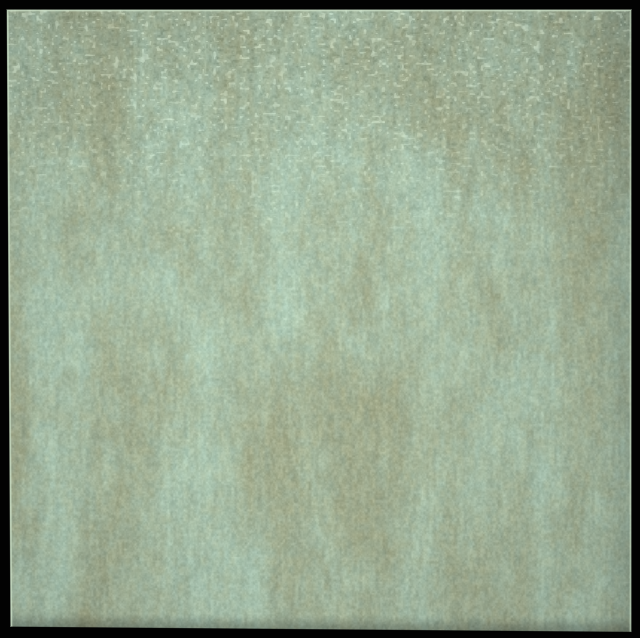
A Shadertoy shader for this texture:

```glsl
#define BACKDROP vec3(0.008, 0.009, 0.008)
#define TAN_GLAZE vec3(0.635, 0.678, 0.562)
#define PALE_GLAZE vec3(0.688, 0.790, 0.702)
#define RIM_COLOR vec3(0.80, 0.88, 0.78)
#define FALLOFF 0.08
#define GRAIN 0.115
#define STREAK_DEPTH 0.07
#define SPARKLE 0.13
#define RIM_WIDTH 0.0028

float hash(vec2 p) {
    vec3 q = fract(vec3(p.xyx) * 0.1031);
    q += dot(q, q.yzx + 33.33);
    return fract((q.x + q.y) * q.z);
}

float noise(vec2 p) {
    vec2 cell = floor(p), f = fract(p);
    f = f * f * (3.0 - 2.0 * f);
    float low = mix(hash(cell), hash(cell + vec2(1, 0)), f.x);
    float high = mix(hash(cell + vec2(0, 1)), hash(cell + vec2(1, 1)), f.x);
    return mix(low, high, f.y);
}

float fbm(vec2 p) {
    float sum = 0.0, weight = 0.5;
    for (int i = 0; i < 5; i++) {
        sum += weight * noise(p);
        p = p * 2.03 + vec2(17.3, 9.1);
        weight *= 0.56;
    }
    return sum / 1.074;
}

// Glaze: cloudy vertical bands, fine streaks and grain
vec3 glaze(vec2 uv) {
    float bands = fbm(uv * vec2(13.0, 3.2) + 4.0);
    float clouds = fbm(uv * vec2(18.0, 11.0) + 31.0);
    float tone = smoothstep(0.27, 0.73, mix(bands, clouds, 0.4));
    vec3 color = mix(TAN_GLAZE, PALE_GLAZE, tone);

    float streak = noise(uv * vec2(190.0, 32.0) + 60.0);
    color *= 1.0 + STREAK_DEPTH * (streak - 0.5);

    float grain = 0.6 * noise(uv * vec2(250.0, 210.0))
                + 0.4 * noise(uv * vec2(430.0, 390.0) + 80.0);
    color += GRAIN * (grain - 0.5);

    // Warm and cool specks
    float tint = noise(uv * vec2(110.0, 75.0) + 140.0) - 0.5;
    color += tint * vec3(0.025, 0.0, -0.025);

    // Relief catching the light near the top
    float bump = noise(uv * vec2(170.0, 230.0) + 200.0);
    float glint = smoothstep(0.68, 0.95, bump) - 0.4 * smoothstep(0.35, 0.1, bump);
    return color + SPARKLE * glint * mix(0.15, 1.0, smoothstep(0.5, 1.0, uv.y));
}

void mainImage(out vec4 fragColor, in vec2 fragCoord) {
    vec2 uv = fragCoord / iResolution.xy;
    float soft = max(0.0012, 0.8 / iResolution.y);

    // Distances inward from the slightly skewed tile sides
    float left = uv.x - mix(0.0165, 0.0105, uv.y);
    float right = 0.9865 - uv.x;
    float top = 0.9850 - uv.y;
    float bottom = uv.y - mix(0.0180, 0.0095, uv.x);
    float inside = min(min(left, right), min(top, bottom));

    // Light fading toward the corners and the right side
    vec2 fromCenter = (uv - vec2(0.46, 0.5)) * 2.0;
    float light = 1.0 - FALLOFF * dot(fromCenter, fromCenter);
    light *= 1.0 - 0.10 * smoothstep(0.06, 0.0, right);
    light *= 1.0 - 0.22 * smoothstep(0.025, 0.0, bottom);
    vec3 color = glaze(uv) * light;

    // Bright beveled rim, dim along the bottom
    float rim = smoothstep(RIM_WIDTH + soft, RIM_WIDTH - soft, min(top, left));
    rim = max(rim, 0.7 * smoothstep(RIM_WIDTH + soft, RIM_WIDTH - soft, right));
    color = mix(color, RIM_COLOR, 0.75 * rim);

    color = mix(BACKDROP, color, smoothstep(-soft, soft, inside));
    fragColor = vec4(clamp(color, 0.0, 1.0), 1.0);
}
```
